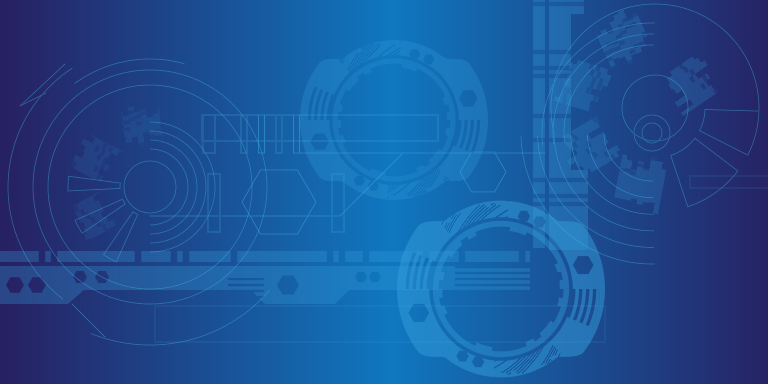
A Shadertoy shader for this background:

```glsl
// Blue technical backdrop: a horizontal glow, translucent slotted gears and
// machine bars, and thin outlines of dials, frames and hexagons.
// Signed distances in design units are blended as soft layers.
#define UNITS 384.0
#define GLOW_X 392.0
#define EDGE_COLOR vec3(0.15, 0.13, 0.39)
#define GLOW_COLOR vec3(0.06, 0.47, 0.75)
#define TINT vec3(0.20, 0.62, 0.86)
#define LINE_COLOR vec3(0.25, 0.70, 0.88)
#define LINE_HALF 0.35
#define PI 3.14159

float px; // one pixel in design units

float hash(float n) {
  n = fract(n * 0.1031 + 0.17);
  n *= n + 33.33;
  return fract(n * (n + n));
}
float fill(float d) { return clamp(0.5 - d / px, 0.0, 1.0); }
float stroke(float d) { return fill(abs(d) - LINE_HALF); }
float box(vec2 p, float x0, float y0, float x1, float y1) {
  vec2 d = max(vec2(x0, y0) - p, p - vec2(x1, y1));
  return max(d.x, d.y);
}
float hexagon(vec2 p, float r) {
  p = abs(p);
  return max(p.y, p.x * 0.866 + p.y * 0.5) - r * 0.866;
}
float segment(vec2 p, vec2 a, vec2 b) {
  p -= a;
  b -= a;
  return length(p - b * clamp(dot(p, b) / dot(b, b), 0.0, 1.0));
}
// Ring piece around the direction mid
float sector(vec2 p, float r0, float r1, float mid, float opening) {
  float r = length(p);
  float turn = abs(mod(atan(p.y, p.x) - mid + PI, 2.0 * PI) - PI);
  return max(max(r - r1, r0 - r), (turn - opening) * r);
}
float arc(vec2 p, float r, float mid, float opening) {
  return fill(sector(p, r - LINE_HALF, r + LINE_HALF, mid, opening));
}
// Randomly present bars along x
float slots(float x, float pitch, float density) {
  float cell = x / pitch;
  return fill((abs(fract(cell) - 0.5) - 0.27) * pitch) * step(hash(floor(cell)), density);
}
// Rows of random width forming a machined block
float block(vec2 p, float size, float turn) {
  p = mat2(cos(turn), -sin(turn), sin(turn), cos(turn)) * p;
  float row = floor(p.y / 6.0) + 20.0 + turn * 7.0;
  float wide = size * (0.5 + 0.5 * hash(row));
  float x = p.x - size * 0.5 * (hash(row + 9.0) - 0.5);
  return fill(max(abs(x) - wide, abs(p.y) - size)) * (1.0 - 0.7 * slots(x + row * 3.0, 7.0, 0.25));
}
// Ring with wide flanks; its cuts repeat every half turn
float gear(vec2 p, float size) {
  float r = length(p) / size;
  float turn = mod(atan(p.y, p.x) + 0.5, PI) - 0.5;
  vec2 q = r * vec2(cos(turn), sin(turn));
  float outer = mix(0.85, 1.0, smoothstep(0.62, 0.8, abs(q.x) / (r + 0.001)));
  float body = fill(max(r - outer, 0.69 - r) * size);
  float holes = min(hexagon(q - vec2(0.79, 0.23), 0.1), hexagon(q - vec2(0.22, 0.7), 0.06));
  float cuts = fill(min(holes, hexagon(q - vec2(0.37, 0.645), 0.06)) * size);
  float ends = 0.78 + 0.14 * hash(floor(turn * 16.0) + 3.0);
  float teeth = slots(turn * r * size, 5.0, 0.6) * fill(max(abs(turn - 1.9) - 0.42, r - ends) * size);
  float stripes = fill((abs(fract(r * 15.0) - 0.5) - 0.24) * size / 15.0);
  stripes *= fill(max(abs(turn + 0.2) - 0.2, r - 0.95) * size);
  float hub = 0.60 - 0.035 * step(0.6, hash(floor(turn * 7.0) + 8.0));
  float inner = fill(max(r - 0.655, hub - r) * size);
  return max(body * (1.0 - max(cuts, max(teeth, stripes))), inner * 0.8);
}
float horizontalBar(vec2 p) {
  float ramp = clamp((p.x - 68.0) / 16.0, 0.0, 1.0);
  float bump = clamp((49.0 - abs(p.x - 300.0)) / 14.0, 0.0, 1.0);
  float body = fill(max(max(p.y - 118.0, 80.0 + 14.0 * (ramp - bump) - p.y), p.x - 530.0));
  float holes = min(hexagon(vec2(abs(p.x - 26.0) - 11.0, p.y - 99.0), 9.0), hexagon(p - vec2(288, 99), 11.0));
  holes = min(holes, hexagon(vec2(abs(p.x - 91.0) - 11.0, p.y - 107.0), 7.0));
  holes = min(holes, hexagon(vec2(abs(p.x - 368.0) - 7.0, p.y - 107.0), 6.0));
  float rows = (abs(fract(p.y / 6.0) - 0.5) - 0.2) * 6.0;
  holes = min(holes, max(rows, min(box(p, 455., 82., 530., 118.), box(p, 228., 84., 264., 106.))));
  float strip = fill(box(p, -9., 122., 530., 133.)) * (1.0 - slots(p.x, 12.0, 0.25));
  return max(body * (1.0 - fill(holes)), strip);
}
float verticalBar(vec2 p) {
  float body = min(box(p, 549., 134., 571., 400.), box(p, 549., 370., 584., 400.));
  body = min(body, min(box(p, 549., 134., 588., 214.), box(p, 533., 136., 545., 400.)));
  return fill(body) * (1.0 - 0.7 * slots(p.y + 40.0, 8.0, 0.25));
}
float leftDial(vec2 p) {
  float r = length(p);
  float l = stroke(min(abs(r - 26.0), min(abs(r - 102.0), abs(r - 117.0))));
  for (float i = 0.0; i < 4.0; i++) {
    l = max(l, arc(p, 38.0 + 9.0 * i, 0.0, 1.57));
    if (i < 3.0) l = max(l, stroke(sector(p, 30.0, 82.0, 3.1 + 0.55 * i, 0.09)));
  }
  l = max(l, max(arc(p, 142.0, 3.1, 0.95), arc(p, 158.0, 4.95, 0.62)));
  float spike = min(segment(p, vec2(-85, 123), vec2(-130, 81)), segment(p, vec2(-130, 81), vec2(-104, 94)));
  return max(max(l, arc(p, 128.0, 1.75, 0.45)), stroke(min(spike, segment(p, vec2(-78, -117), vec2(-45, -150)))));
}
float rightDial(vec2 p) {
  vec2 hub = p + vec2(3, 25);
  float l = max(arc(p, 104.0, 1.65, 1.75), stroke(length(p) - 33.0));
  l = max(l, stroke(abs(length(hub) - 14.0) - 4.0));
  for (float i = 0.0; i < 6.0; i++) {
    l = max(l, arc(hub, 48.0 + 16.6 * i, 3.95, 0.78));
    if (i < 3.0) l = max(l, arc(hub, 88.0 + 11.0 * i, 2.4, 0.85));
  }
  return max(l, stroke(min(sector(p, 50.0, 104.0, -0.25, 0.22), sector(p, 50.0, 104.0, -0.95, 0.3))));
}
float frames(vec2 p) {
  float l = max(stroke(box(p, 202., 243., 438., 269.)), stroke(box(p, 203., 231., 215., 269.)));
  for (float x = 241.0; x < 300.0; x += 17.5) l = max(l, stroke(box(p, x, 231., x + 6.0, 269.)));
  l = max(l, stroke(box(vec2(abs(p.x - 276.0), p.y), 56., 152., 68., 210.)));
  l = max(l, max(stroke(hexagon(p - vec2(279, 182), 37.0)), stroke(hexagon(p - vec2(483, 212), 23.0))));
  float d = min(segment(p, vec2(300, 231), vec2(545, 231)), segment(p, vec2(150, 168), vec2(340, 168)));
  l = max(l, stroke(min(d, segment(p, vec2(340, 168), vec2(403, 231)))));
  return max(l, 0.5 * stroke(min(box(p, 155., 42., 605., 78.), box(p, 690., 196., 780., 208.))));
}
void mainImage(out vec4 fragColor, in vec2 fragCoord) {
  px = UNITS / iResolution.y;
  vec2 p = fragCoord * px, left = p - vec2(150, 197), right = p - vec2(655, 276);
  vec3 col = mix(GLOW_COLOR, EDGE_COLOR, min(abs(p.x - GLOW_X) / 385.0, 1.0));
  // Faint blocks around the dials
  float blocks = block(right - vec2(36, 24), 22.0, 0.6);
  for (float i = 0.0; i < 4.0; i++) {
    float a = 1.7 + 0.96 * i, b = 2.0 + 0.84 * i;
    if (i < 3.0) blocks = max(blocks, 0.55 * block(left - 62.0 * vec2(cos(a), sin(a)), 19.0, a));
    blocks = max(blocks, block(right - 77.0 * vec2(cos(b), sin(b)), 23.0, b));
  }
  col = mix(col, TINT, 0.22 * blocks);
  // Bars, gears, then outlines
  col = mix(col, TINT, 0.30 * horizontalBar(p));
  col = mix(col, TINT, 0.32 * verticalBar(p));
  col = mix(col, TINT, 0.28 * gear(p - vec2(394, 264), 94.0));
  col = mix(col, TINT, 0.50 * gear(p - vec2(501, 95), 104.0));
  col = mix(col, LINE_COLOR, 0.48 * max(leftDial(left), rightDial(right)));
  col = mix(col, LINE_COLOR, 0.55 * frames(p));
  fragColor = vec4(col, 1.0);
}
```
